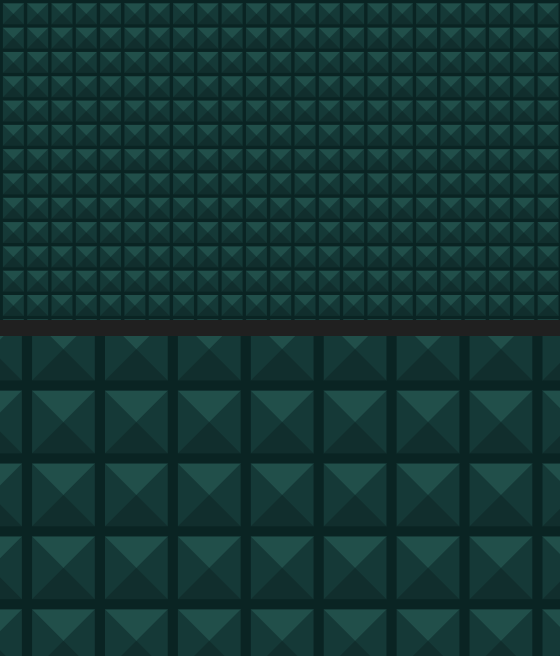
Top, the full canvas; bottom, a detail of the centre.
Write a WebGL 2 fragment shader that draws this pattern.

```glsl
#version 300 es
precision highp float;
// Grid of square pyramid studs, 23 across and 13 down, on a dark base.
// Each cell is a box distance split by its diagonals into four flat facets:
// a lit top, two equal mid-tone sides and a shaded bottom.
uniform vec2 u_resolution;
out vec4 fragColor;

const float COLUMNS = 23.04;                  // cells per canvas width
const vec2 GRID_CENTER = vec2(11.52, -6.54);  // grid position at canvas center
const vec2 STUD_CENTER = vec2(0.55, 0.475);   // stud center within its cell
const float STUD_HALF = 0.43;                 // half side, in cells

const vec3 GROOVE = vec3(0.039, 0.141, 0.139);
const vec3 FACET_TOP = vec3(0.130, 0.308, 0.292);
const vec3 FACET_SIDE = vec3(0.082, 0.222, 0.214);
const vec3 FACET_BOTTOM = vec3(0.066, 0.182, 0.176);

// Antialiased coverage of the region where the distance is negative
float coverage(float dist, float pixel) {
    return clamp(0.5 - dist / pixel, 0.0, 1.0);
}

float boxDistance(vec2 p, float halfSide) {
    vec2 d = abs(p) - halfSide;
    return length(max(d, 0.0)) + min(max(d.x, d.y), 0.0);
}

// Facet colours divided along the two diagonals
vec3 pyramidColor(vec2 p, float pixel) {
    float diagonal = inversesqrt(2.0);
    float top = coverage((abs(p.x) - p.y) * diagonal, pixel);
    float bottom = coverage((abs(p.x) + p.y) * diagonal, pixel);
    vec3 color = mix(FACET_SIDE, FACET_BOTTOM, bottom);
    return mix(color, FACET_TOP, top);
}

void main() {
    // Square cells scaled by width and anchored at the canvas center
    float pixel = COLUMNS / u_resolution.x;
    vec2 grid = GRID_CENTER + (gl_FragCoord.xy - 0.5 * u_resolution) * pixel;

    // Repeat one stud, centered in its local coordinates
    vec2 p = fract(grid - STUD_CENTER + 0.5) - 0.5;
    float stud = coverage(boxDistance(p, STUD_HALF), pixel);
    vec3 color = mix(GROOVE, pyramidColor(p, pixel), stud);
    fragColor = vec4(color, 1.0);
}
```
